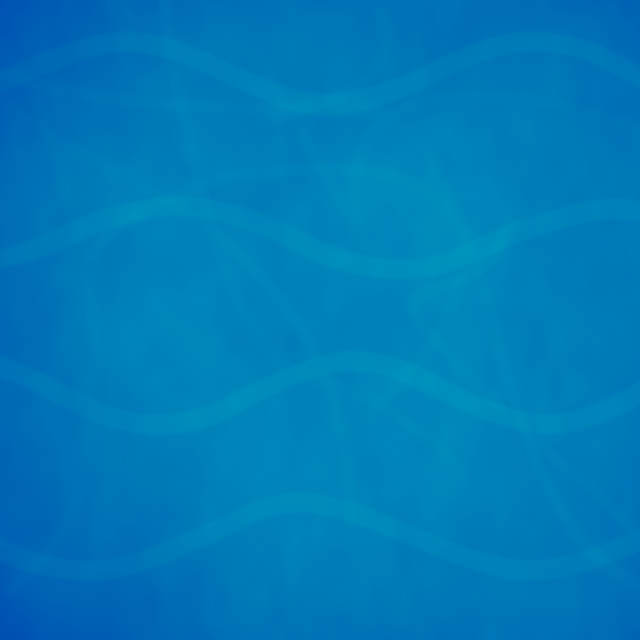
Reproduce this background procedurally as a Shadertoy shader.

```glsl
// Blue watery backdrop: a mottled glow that darkens towards the edges, crossed
// by four broad pale waves and several faint looping strands.
// Waves are cosine bands, strands are hashed Bezier curves, mottling is value noise.

#define GLOW_CENTER vec2(0.57, 0.51)
#define GLOW_LEVEL 0.527
#define EDGE_FALLOFF 0.083
#define MOTTLE 0.075
#define GRAIN 0.016
#define WAVE_HALF_WIDTH 0.0155
#define WAVE_GAIN 0.030
#define STRAND_HALF_WIDTH 0.0095
#define STRAND_GAIN 0.017
#define STRAND_COUNT 8
#define STRAND_STEPS 22
#define SOFTNESS 0.0045

const float TAU = 6.28319;

// Each wave: mean height, crest position, period, amplitude
const vec4 WAVES[4] = vec4[4](
    vec4(0.885, 0.195, 0.638, 0.049),
    vec4(0.629, 0.273, 0.697, 0.047),
    vec4(0.387, 0.547, 0.605, 0.049),
    vec4(0.159, 0.482, 0.690, 0.053));

float hash(vec2 p) {
    return fract(sin(dot(p, vec2(127.1, 311.7))) * 43758.5453);
}

float noise(vec2 p) {
    vec2 i = floor(p), f = fract(p);
    f = f * f * (3.0 - 2.0 * f);
    return mix(mix(hash(i), hash(i + vec2(1, 0)), f.x),
               mix(hash(i + vec2(0, 1)), hash(i + vec2(1, 1)), f.x), f.y);
}

float fbm(vec2 p) {
    float sum = 0.0, weight = 0.5;
    for (int i = 0; i < 4; i++) {
        sum += weight * noise(p);
        p = p * 2.03 + 17.3;
        weight *= 0.5;
    }
    return sum / 0.9375;
}

// Soft-edged stripe from a distance to its centre line
float stripe(float dist, float halfWidth) {
    return 1.0 - smoothstep(halfWidth - SOFTNESS, halfWidth + SOFTNESS, dist);
}

float waveDistance(vec2 uv, vec4 wave) {
    float phase = TAU * (uv.x - wave.y) / wave.z;
    float slope = wave.w * TAU / wave.z * sin(phase);
    float height = wave.x + wave.w * cos(phase);
    return abs(uv.y - height) / sqrt(1.0 + slope * slope);
}

float segmentDistance(vec2 p, vec2 a, vec2 b) {
    vec2 ab = b - a;
    float t = clamp(dot(p - a, ab) / max(dot(ab, ab), 1e-6), 0.0, 1.0);
    return length(p - a - t * ab);
}

vec2 controlPoint(float strand, float index) {
    vec2 key = vec2(strand, index);
    vec2 r = vec2(hash(key + 3.7), hash(key + 41.3));
    return mix(vec2(-0.1, 0.0), vec2(1.1, 1.1), r);
}

float strandDistance(vec2 p, float strand) {
    vec2 a = controlPoint(strand, 0.0), b = controlPoint(strand, 1.0);
    vec2 c = controlPoint(strand, 2.0), d = controlPoint(strand, 3.0);
    vec2 previous = a;
    float nearest = 10.0;
    for (int i = 1; i <= STRAND_STEPS; i++) {
        float t = float(i) / float(STRAND_STEPS), s = 1.0 - t;
        vec2 point = s * s * s * a + 3.0 * s * s * t * b + 3.0 * s * t * t * c + t * t * t * d;
        nearest = min(nearest, segmentDistance(p, previous, point));
        previous = point;
    }
    return nearest;
}

void mainImage(out vec4 fragColor, in vec2 fragCoord) {
    vec2 uv = fragCoord / iResolution.xy;

    // Glow with darker edges
    vec2 falloff = pow(abs(uv - GLOW_CENTER) * 2.0, vec2(2.5));
    float tone = GLOW_LEVEL - EDGE_FALLOFF * (falloff.x + falloff.y);

    // Broad mottling and fine smudges, some stretched upright
    tone += MOTTLE * (fbm(uv * 4.5 + 8.0) - 0.5);
    tone += GRAIN * (noise(uv * 30.0) + noise(uv * vec2(46.0, 15.0) + 5.0) - 1.0);

    // Slight wobble keeps the bands hand-drawn
    vec2 wobbled = uv + 0.008 * (vec2(noise(uv * 9.0), noise(uv * 9.0 + 31.0)) - 0.5);

    for (int i = 0; i < 4; i++) {
        tone += WAVE_GAIN * stripe(waveDistance(wobbled, WAVES[i]), WAVE_HALF_WIDTH);
    }

    // Strands fade in and out along their length
    for (int i = 0; i < STRAND_COUNT; i++) {
        float id = float(i);
        float fade = mix(0.35, 1.0, noise(uv * 5.0 + id * 13.0));
        tone += STRAND_GAIN * fade * stripe(strandDistance(wobbled, id), STRAND_HALF_WIDTH);
    }

    // Tone drives green; blue rises gently with it
    float lift = clamp((tone - 0.33) / 0.2, 0.0, 1.2);
    fragColor = vec4(0.0, tone, 0.70 + 0.015 * lift * (1.0 + lift), 1.0);
}
```
